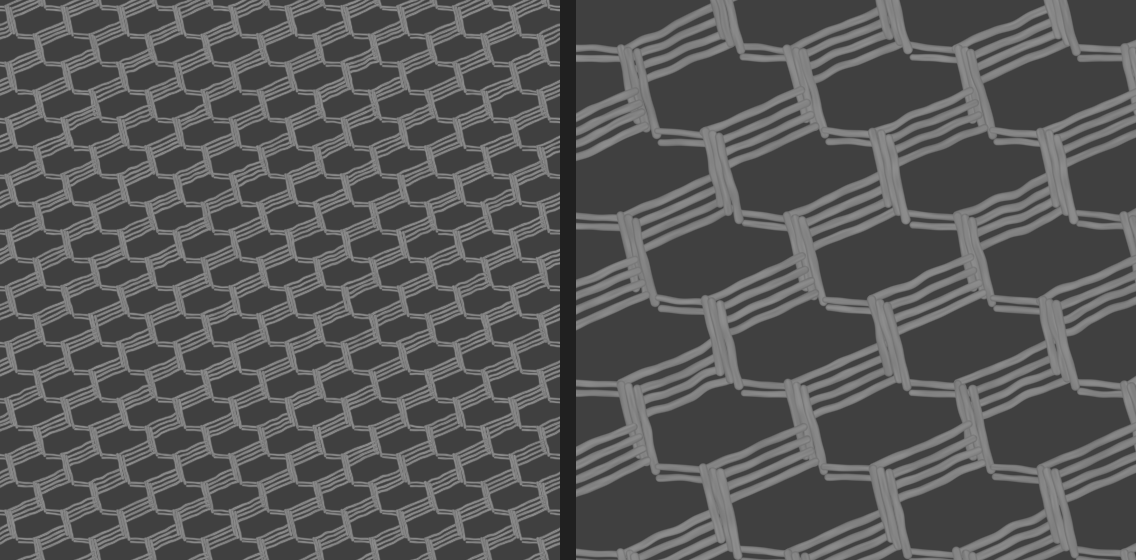
Left, the full canvas; right, a detail of the centre.
Reproduce this pattern procedurally as a Shadertoy shader.

```glsl
// Hand-drawn honeycomb lattice of grey pen strokes on charcoal, seamless.
#define REPEATS 10.0
#define PHASE vec2(0.635, 0.355)
#define LINE_HALF 0.024
#define POST_HALF 0.026
#define TIE_HALF 0.020
#define WOBBLE 0.034
#define JITTER 0.014
#define GROUND vec3(0.25)
#define INK_DARK vec3(0.465)
#define INK_LIGHT vec3(0.56)

float hash(vec2 p) {
    vec3 q = fract(p.xyx * vec3(0.1031, 0.1030, 0.0973));
    q += dot(q, q.yzx + 33.33);
    return fract((q.x + q.y) * q.z);
}

float noise(vec2 p) {
    vec2 i = floor(p), f = fract(p);
    f = f * f * (3.0 - 2.0 * f);
    return mix(mix(hash(i), hash(i + vec2(1, 0)), f.x),
               mix(hash(i + vec2(0, 1)), hash(i + vec2(1, 1)), f.x), f.y);
}

// Paint one wavering stroke with streaky ink and slightly darker rims.
void stroke(inout vec3 col, vec2 p, vec2 a, vec2 b, float halfWidth,
            float wobble, float seed, float aa) {
    a += JITTER * (vec2(hash(vec2(seed, 1.0)), hash(vec2(seed, 2.0))) - 0.5);
    b += JITTER * (vec2(hash(vec2(seed, 3.0)), hash(vec2(seed, 4.0))) - 0.5);
    float len = length(b - a);
    vec2 dir = (b - a) / len;
    float along = dot(p - a, dir);
    float across = dot(p - a, vec2(-dir.y, dir.x));
    across += wobble * (noise(vec2(along * 8.0 + 20.0, seed * 3.0)) - 0.5);
    float beyond = along - clamp(along, 0.0, len);
    float width = halfWidth * (0.9 + 0.2 * noise(vec2(along * 12.0 + 40.0, seed)));
    float d = length(vec2(beyond, across)) - width;

    float streak = noise(vec2(along * 11.0 + 60.0, across * 75.0 + seed * 7.0 + 30.0));
    vec3 ink = mix(INK_DARK, INK_LIGHT, 0.2 + 0.6 * streak + 0.2 * hash(vec2(seed, 5.0)));
    ink *= 1.0 - 0.13 * smoothstep(-0.014, 0.0, d);
    col = mix(col, ink, 1.0 - smoothstep(-aa, aa, d));
}

// Strokes meeting at one joint: tie to the left, band up right, post below.
void joint(inout vec3 col, vec2 p, vec2 id, float aa) {
    float seed = floor(hash(id + 7.0) * 400.0) + 10.0;
    float waver = WOBBLE * mix(0.3, 1.0, hash(id + 31.0));

    for (int i = 0; i < 2; i++) {
        float k = float(i);
        stroke(col, p, vec2(-0.32 + 0.02 * k, 0.035 - 0.06 * k),
               vec2(0.0, 0.01 - 0.054 * k), TIE_HALF, 0.012, seed + k, aa);
    }
    for (int i = 0; i < 4; i++) {
        float k = float(i);
        stroke(col, p, vec2(-0.035 + 0.025 * k, 0.02 - 0.071 * k),
               vec2(0.545 + 0.025 * k, 0.275 - 0.071 * k),
               LINE_HALF, waver, seed + 2.0 + k * 0.13, aa);
    }
    for (int i = 0; i < 3; i++) {
        float k = float(i);
        stroke(col, p, vec2(-0.035 + 0.045 * k, 0.025 - 0.015 * k),
               vec2(0.065 + 0.052 * k, -0.40 - 0.045 * k),
               POST_HALF, 0.014, seed + 6.0 + k, aa);
    }
}

void mainImage(out vec4 fragColor, in vec2 fragCoord) {
    vec2 p = fragCoord / iResolution.xy * REPEATS - PHASE;
    float aa = 0.85 * REPEATS / min(iResolution.x, iResolution.y);
    vec3 col = GROUND;

    // Two interleaved square grids make the staggered layout.
    for (int s = 0; s < 2; s++) {
        vec2 q = p - 0.5 * float(s);
        vec2 base = floor(q + vec2(0.42, 0.6));
        for (int y = -1; y <= 0; y++) {
            for (int x = -1; x <= 0; x++) {
                vec2 cell = base + vec2(x, y);
                vec2 id = mod(cell, REPEATS) + 50.0 * float(s);
                joint(col, q - cell, id, aa);
            }
        }
    }
    fragColor = vec4(col, 1.0);
}
```
